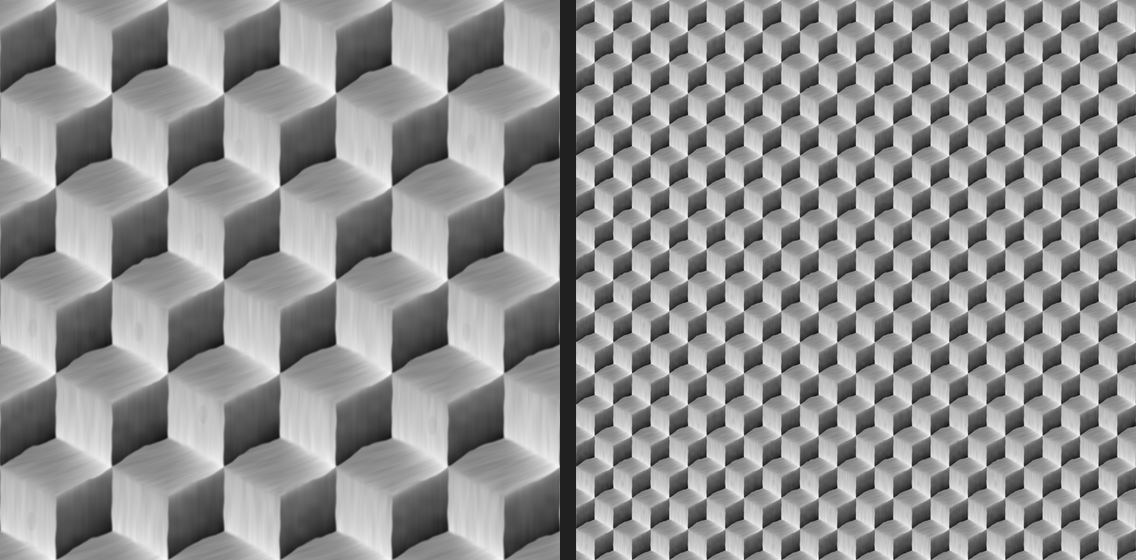
Left, the tile; right, the same tile 3 across and 3 down.
A three.js fragment shader for this pattern:

```glsl
// Stacked wooden cubes in grey: 5 across and 6 staggered rows down.
// Each half-cube-wide column is a vertical stack of faces split by wavy edges;
// every face has its own gradient and wood grain, seeded by its wrapped cube.
varying vec2 vUv;

const float PI = 3.14159;
const float RISE = 0.31; // half height of a top face, in rows

float hash(vec2 p) {
  return fract(sin(dot(p, vec2(127.1, 311.7))) * 43758.5453);
}

float noise(vec2 p) {
  vec2 i = floor(p), f = fract(p);
  f = f * f * (3.0 - 2.0 * f);
  return mix(mix(hash(i), hash(i + vec2(1.0, 0.0)), f.x),
             mix(hash(i + vec2(0.0, 1.0)), hash(i + 1.0), f.x), f.y);
}

// Streaks running along y, centred on zero
float grain(vec2 p, vec2 id) {
  p += id * 17.0;
  return 0.6 * noise(p) + 0.4 * noise(p * vec2(2.1, 1.6) + 31.0) - 0.5;
}

// Faces: d is measured from the middle of the cube's top, y downwards
float topFace(vec2 d, vec2 id) {
  float slope = RISE * (1.0 - 2.0 * abs(d.x));
  float fromBack = max(slope + d.y, 0.0);
  float fromFront = max(slope - d.y, 0.0);
  float tone = 0.545 + 0.13 * d.x;
  tone += 0.25 * exp(-fromBack * 7.0) * smoothstep(-0.1, 0.3, d.x);
  tone += 0.14 * exp(-fromFront * 9.0);
  float across = d.y + 0.4 * d.x + 0.12 * d.x * d.x;
  return tone + 0.08 * grain(vec2(across * 26.0, d.x * 4.0), id);
}

float darkFace(vec2 d, vec2 id) {
  float u = 2.0 * d.x;
  float s = clamp((d.y - RISE * (1.0 - u)) / (1.0 - RISE), 0.0, 1.0);
  float tone = 0.4 - 0.14 * s - 0.16 * pow(s, 4.0) + 0.25 * exp(-s * 12.0);
  tone += 0.05 * (0.5 - u) * s;
  tone += 0.05 * (noise(d * 9.0 + id * 23.0) - 0.5);
  return tone + 0.04 * grain(d * vec2(30.0, 3.0), id + 3.0);
}

float lightFace(vec2 d, vec2 id) {
  float u = 2.0 * d.x + 1.0;
  float s = clamp((d.y - RISE * u) / (1.0 - RISE), 0.0, 1.0);
  float tone = 0.735 + 0.08 * s + 0.09 * pow(s, 4.0) + 0.06 * (u - 0.5) * s;
  tone -= 0.05 * exp(-s * 8.0) + 0.05 * smoothstep(0.75, 1.0, u) * (1.0 - s);
  // Faint oval knot on some cubes
  vec2 knot = vec2(-0.38 + 0.26 * hash(id + 1.0), 0.4 + 0.3 * hash(id + 2.0));
  float r = length((d - knot) / vec2(0.04, 0.1));
  float shown = step(0.5, hash(id + 4.0));
  tone -= shown * 0.035 * smoothstep(1.2, 0.8, r);
  float bend = 0.005 * sin(d.y * 7.0 + 6.0 * hash(id));
  return tone + 0.09 * grain(vec2((d.x + bend) * 30.0, d.y * 2.5), id + 7.0);
}

vec2 wrapId(vec2 cube) {
  return mod(cube + 0.25, vec2(5.0, 6.0));
}

float below(float y, float edge, float soft) {
  return smoothstep(-soft, soft, y - edge);
}

// Grey of half-column i: dark, top left half, light, top right half, dark
float column(vec2 p, float i) {
  float t = clamp(2.0 * p.x - i, 0.0, 1.0);
  float row = i + 2.0 * floor((p.y - i - 0.5) / 2.0);
  float v = p.y - row;
  vec2 upper = wrapId(vec2(0.5 * i, row));
  vec2 middle = wrapId(vec2(0.5 * i + 0.5, row + 1.0));
  vec2 lower = wrapId(vec2(0.5 * i, row + 2.0));
  vec2 d0 = vec2(0.5 * t, v);
  vec2 d1 = vec2(0.5 * t - 0.5, v - 1.0);
  vec2 d2 = vec2(0.5 * t, v - 2.0);

  // Straight rhombus edges with a carved wave and a slight roughness
  float arch = sin(PI * t);
  float waveM = 0.7 + 0.6 * hash(middle + 9.0);
  float waveL = 0.7 + 0.6 * hash(lower + 9.0);
  float roughM = 0.025 * arch * (noise(vec2(t * 9.0, 0.0) + middle * 13.0) - 0.5);
  float roughL = 0.025 * arch * (noise(vec2(t * 9.0, 5.0) + lower * 13.0) - 0.5);
  float topLeft = 1.0 - RISE * t - 0.045 * waveM * arch * arch + roughM;
  float bottomLeft = 1.0 + RISE * t + 0.025 * waveM * arch + roughM;
  float topRight = 2.0 - RISE * (1.0 - t) - 0.02 * waveL * arch + roughL;
  float bottomRight = 2.0 + RISE * (1.0 - t) - 0.025 * waveL * sin(2.0 * PI * t) + roughL;

  float tone = darkFace(d0, upper);
  tone = mix(tone, topFace(d1, middle), below(v, topLeft, 0.018));
  tone = mix(tone, lightFace(d1, middle), below(v, bottomLeft, 0.035));
  tone = mix(tone, topFace(d2, lower), below(v, topRight, 0.03));
  return mix(tone, darkFace(d2, lower), below(v, bottomRight, 0.02));
}

void main() {
  vec2 p = vec2(vUv.x, 1.0 - vUv.y) * vec2(5.0, 6.0);
  // Blend the two columns meeting at the nearest, slightly wavering edge
  float edge = floor(2.0 * p.x + 0.5);
  float waver = 0.007 * sin(PI * p.y * 3.0 + edge * PI) + 0.005 * sin(PI * p.y * 7.0);
  float side = smoothstep(-0.028, 0.028, 2.0 * p.x - edge + waver);
  float tone = mix(column(p, edge - 1.0), column(p, edge), side);
  gl_FragColor = vec4(vec3(clamp(tone, 0.0, 1.0)), 1.0);
}
```
